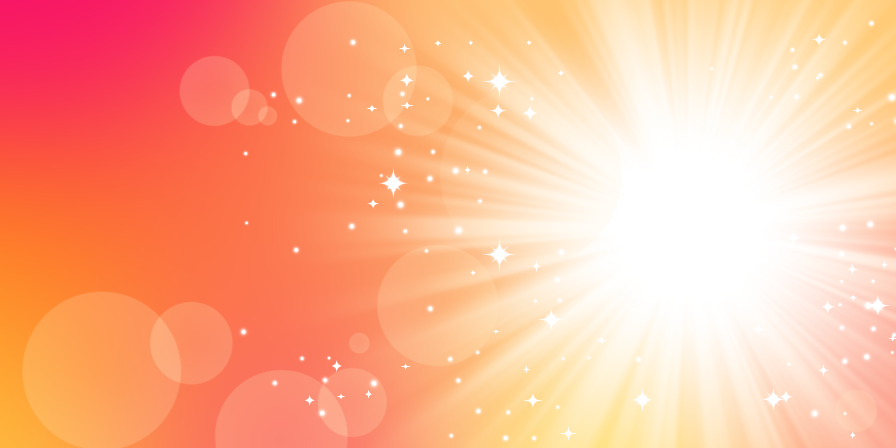
A WebGL 1 fragment shader for this background:

```glsl
precision highp float;
uniform vec2 u_resolution;

#define SUN vec2(1.536, 0.492)
#define CORE_RADIUS 0.15
#define GLOW_RADIUS 0.66
#define RAY_REACH 0.97
#define RAY_STRENGTH 0.62
#define COLOR_FALLOFF 7.0
#define DISC_ALPHA 0.21
#define DISC_SHRINK 0.52
#define STAR_CELL 0.072
#define DUST_CELL 0.058

const vec3 PINK = vec3(0.97, 0.05, 0.42);
const vec3 ORANGE = vec3(1.0, 0.49, 0.09);
const vec3 YELLOW = vec3(1.0, 0.84, 0.27);
const vec3 CORAL = vec3(0.99, 0.44, 0.27);
const vec3 ROSE = vec3(0.98, 0.40, 0.42);
const vec3 PEACH = vec3(0.99, 0.69, 0.43);
const vec3 GOLD = vec3(1.0, 0.79, 0.45);
const vec3 CREAM = vec3(1.0, 0.92, 0.54);
const vec3 BLUSH = vec3(0.99, 0.60, 0.56);
const vec3 WARM_LIGHT = vec3(1.0, 0.92, 0.76);

vec2 hash2(vec2 p) {
  vec3 q = fract(p.xyx * vec3(0.1031, 0.1030, 0.0973));
  q += dot(q, q.yzx + 33.33);
  return fract((q.xx + q.yz) * q.zy);
}

float blob(vec2 p, vec2 center, float falloff) {
  vec2 d = p - center;
  return exp(-falloff * dot(d, d));
}

// Smooth blend of colour anchors, weights kept in w
void anchor(inout vec4 sum, vec2 p, vec2 center, vec3 color) {
  sum += vec4(color, 1.0) * blob(p, center, COLOR_FALLOFF);
}

vec3 backdrop(vec2 p) {
  vec4 sum = vec4(0.0);
  anchor(sum, p, vec2(0.10, 0.97), PINK);
  anchor(sum, p, vec2(0.05, 0.38), ORANGE);
  anchor(sum, p, vec2(-0.04, -0.02), YELLOW);
  anchor(sum, p, vec2(0.58, 0.55), CORAL);
  anchor(sum, p, vec2(0.55, 0.04), ROSE);
  anchor(sum, p, vec2(1.05, 0.55), PEACH);
  anchor(sum, p, vec2(1.30, 1.00), GOLD);
  anchor(sum, p, vec2(1.95, 0.95), GOLD);
  anchor(sum, p, vec2(1.35, 0.00), CREAM);
  anchor(sum, p, vec2(1.99, 0.18), BLUSH);
  return sum.rgb / sum.w;
}

// Value noise around a full turn, without a seam
float ringNoise(float turn, float count) {
  float x = turn * count;
  float i = floor(x);
  float a = hash2(vec2(mod(i, count), count)).x;
  float b = hash2(vec2(mod(i + 1.0, count), count)).x;
  return mix(a, b, smoothstep(0.0, 1.0, x - i));
}

// Discs in a row, each smaller than the one before
float discChain(vec2 p, vec2 center, float radius, vec2 stride, float count) {
  float edge = 1.0 / u_resolution.y;
  float cover = 0.0;
  for (int i = 0; i < 3; i++) {
    if (float(i) >= count) break;
    float d = length(p - center) - radius;
    float rim = 0.8 + 0.2 * smoothstep(-radius, 0.0, d);
    cover += rim * (1.0 - smoothstep(-edge, edge, d));
    center += stride * radius;
    radius *= DISC_SHRINK;
  }
  return cover;
}

float spikes(vec2 d) {
  d = sqrt(abs(d));
  return 1.0 - smoothstep(0.86, 1.12, d.x + d.y);
}

float bigStar(vec2 d, float radius) {
  d /= radius;
  vec2 diagonal = vec2(d.x + d.y, d.x - d.y);
  return max(spikes(d), spikes(diagonal)) + 0.6 * exp(-7.0 * dot(d, d));
}

// Share of cells filled by small sparkles
float density(vec2 p) {
  return blob(p, vec2(0.92, 0.72), 26.0) + blob(p, vec2(1.16, 0.16), 20.0)
    + 0.8 * blob(p, vec2(0.74, 0.14), 50.0)
    + blob(p, vec2(1.93, 0.22), 30.0) + 0.7 * blob(p, vec2(1.93, 0.77), 30.0);
}

float sparkles(vec2 p, float cell, float seed, bool pointed) {
  vec2 id = floor(p / cell);
  vec2 pick = hash2(id + seed);
  vec2 center = 0.5 + 0.36 * (hash2(id + seed + 57.0) - 0.5);
  vec2 d = (fract(p / cell) - center) / mix(0.12, 0.31, pick.y * pick.y);
  float shape = pointed ? spikes(d) : 1.3 * exp(-5.0 * dot(d, d));
  return shape * step(pick.x, 0.6 * density((id + 0.5) * cell));
}

void main() {
  vec2 p = gl_FragCoord.xy / u_resolution.y;
  vec3 color = backdrop(p);

  // Sun and rays
  vec2 fromSun = p - SUN;
  float r = length(fromSun);
  float turn = atan(fromSun.y, fromSun.x + 1e-5) / 6.28319 + 0.5;
  float ray = 0.4 * ringNoise(turn, 47.0) + 0.35 * ringNoise(turn, 110.0) + 0.25 * ringNoise(turn, 230.0);
  float reach = 1.0 - smoothstep(0.3, RAY_REACH, r);
  color = mix(color, WARM_LIGHT, RAY_STRENGTH * reach * smoothstep(0.15, 0.85, ray));
  float glow = 1.0 - smoothstep(CORE_RADIUS, GLOW_RADIUS, r * (1.2 - 0.4 * ray));
  color = mix(color, vec3(1.0), glow);

  // Translucent discs
  float discs = discChain(p, vec2(0.779, 0.846), 0.151, vec2(1.02, -0.47), 2.0)
    + discChain(p, vec2(0.479, 0.797), 0.078, vec2(1.0, -0.47), 3.0)
    + discChain(p, vec2(0.227, 0.172), 0.177, vec2(1.13, 0.35), 2.0)
    + discChain(p, vec2(0.628, 0.026), 0.148, vec2(1.07, 0.51), 2.0)
    + discChain(p, vec2(0.977, 0.318), 0.135, vec2(-1.29, -0.62), 1.0)
    + 0.6 * discChain(p, vec2(1.185, 0.609), 0.203, vec2(0.0), 1.0)
    + discChain(p, vec2(1.911, 0.083), 0.047, vec2(0.0), 1.0)
    + discChain(p, vec2(0.802, 0.234), 0.023, vec2(0.0), 1.0);
  color = mix(color, WARM_LIGHT, min(DISC_ALPHA * discs, 0.6));

  // Large stars: a zigzag at the left, an arc below the sun
  float light = 0.0;
  for (int i = 0; i < 4; i++) {
    float k = float(i);
    float odd = mod(k, 2.0);
    vec2 zigzag = vec2(1.115 - 0.237 * odd, 0.818 - 0.193 * k - 0.034 * odd);
    if (i < 3) light += bigStar(p - zigzag, 0.036);
    float angle = -0.39 - 0.72 * k;
    vec2 arc = SUN + (0.458 - 0.03 * k) * vec2(cos(angle), sin(angle));
    light += bigStar(p - arc, 0.028);
  }
  light += sparkles(p, STAR_CELL, 11.0, true) + sparkles(p, DUST_CELL, 83.0, false);
  gl_FragColor = vec4(mix(color, vec3(1.0), clamp(light, 0.0, 1.0)), 1.0);
}
```
